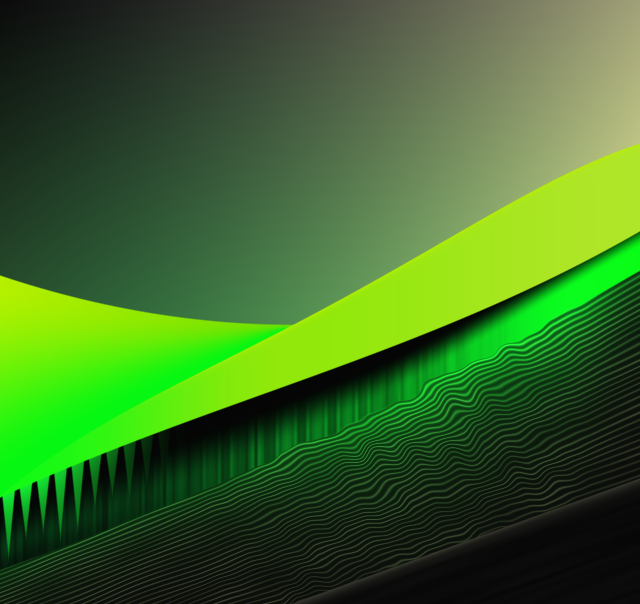
Reproduce this background procedurally as a Shadertoy shader.

```glsl
// Neon green dune ribbons under a dusky sky, above dark rippled sand.
#define RIPPLE_COUNT 30.0
#define RIPPLE_WARP 0.011
#define STREAK_COUNT 210.0
#define TOOTH_COUNT 37.0
#define TOOTH_LENGTH 0.105
#define RIM_WIDTH 0.004

const vec3 NEON = vec3(0.02, 0.97, 0.07);
const vec3 LIME = vec3(0.57, 0.91, 0.04);
const vec3 YELLOW = vec3(0.72, 0.94, 0.0);
const vec3 SAND = vec3(0.045, 0.048, 0.04);

float hash(vec2 p) {
    p = fract(p * vec2(0.1031, 0.1137));
    p += dot(p, p.yx + 33.33);
    return fract((p.x + p.y) * p.x * 7.31);
}

float noise(vec2 p) {
    vec2 i = floor(p), f = fract(p);
    f = f * f * (3.0 - 2.0 * f);
    return mix(mix(hash(i), hash(i + vec2(1, 0)), f.x),
               mix(hash(i + vec2(0, 1)), hash(i + vec2(1, 1)), f.x), f.y);
}

// Height of each contour across the canvas
float hillTop(float x) { return 0.544 + x * (-0.355 + 0.385 * x); }
float ribbonTop(float x) { return 0.178 + x * (0.903 + x * (-1.278 + x * (1.85 - 0.891 * x))); }
float ribbonBase(float x) { return 0.176 + x * (0.49 + x * (-0.268 + 0.219 * x)); }
float ridge(float x) { return 0.056 + x * (0.38 + 0.116 * x); }
float duneTop(float x) { return 0.382 * (x - 0.456); }

// Coverage below a contour, with a one pixel edge
float below(float edge, float y) {
    float px = 1.0 / iResolution.y;
    return smoothstep(-px, px, edge - y);
}

vec3 quadratic(vec3 a, vec3 b, vec3 c, float t) {
    return mix(mix(a, b, t), mix(b, c, t), t);
}

vec3 sky(vec2 p) {
    vec3 high = quadratic(vec3(0.04), vec3(0.2, 0.22, 0.22), vec3(0.63, 0.63, 0.47), p.x);
    vec3 low = quadratic(vec3(0.16, 0.31, 0.18), vec3(0.17, 0.53, 0.28),
                         vec3(0.88, 0.93, 0.57), p.x);
    return mix(low, high, clamp((p.y - 0.48) / 0.52, 0.0, 1.0));
}

vec3 hill(vec2 p) {
    float top = hillTop(p.x);
    float depth = clamp((top - p.y) / max(top - ribbonTop(p.x), 0.01), 0.0, 1.0);
    vec3 crest = mix(YELLOW, vec3(0.42, 0.88, 0.0), p.x / 0.456);
    return mix(crest, NEON, smoothstep(0.0, 0.95, depth));
}

vec3 ribbon(vec2 p) {
    vec3 c = mix(vec3(0.08, 0.98, 0.08), LIME, smoothstep(0.03, 0.45, p.x));
    c = mix(c, vec3(0.69, 0.9, 0.16), smoothstep(0.45, 1.0, p.x));
    float rim = exp(-max(ribbonTop(p.x) - p.y, 0.0) / RIM_WIDTH);
    return mix(c, YELLOW, rim * smoothstep(0.15, 0.5, p.x));
}

// Shadowed curtain with vertical streaks and tapering teeth
vec3 curtain(vec2 p) {
    float drop = ribbonBase(p.x) - p.y;
    float t = clamp(drop / (ribbonBase(p.x) - ridge(p.x)), 0.0, 1.0);
    float streak = noise(vec2(p.x * STREAK_COUNT, p.y * 4.0));
    float start = mix(0.2, -0.25, smoothstep(0.55, 1.0, p.x));
    float strength = 0.22 + 0.3 * smoothstep(0.2, 0.6, p.x) + 0.48 * smoothstep(0.55, 0.9, p.x);
    float glow = strength * smoothstep(start, start + 0.65, t);
    glow *= mix(0.55 + 0.75 * streak, 1.0, smoothstep(0.5, 0.85, p.x));
    glow *= 1.0 - 0.6 * smoothstep(0.6, 1.0, t) * (1.0 - smoothstep(0.0, 0.4, p.x));
    vec3 c = vec3(0.015, 0.02, 0.015) + glow * mix(vec3(0.06, 1.0, 0.35), NEON, p.x);

    float cell = p.x * TOOTH_COUNT;
    float size = TOOTH_LENGTH * (0.65 + 0.45 * hash(vec2(floor(cell), 5.0)));
    float halfWidth = 0.36 * (1.0 - drop / size);
    float tooth = smoothstep(-0.06, 0.06, halfWidth - abs(fract(cell) - 0.5));
    tooth *= (1.0 - smoothstep(0.04, 0.3, p.x)) * (1.0 - 0.6 * drop / size);
    return mix(c, vec3(0.08, 0.92, 0.2), clamp(tooth, 0.0, 1.0));
}

// Fine ripples that follow the ridge above and the dune below
vec3 ripples(vec2 p, float warp) {
    float depth = ridge(p.x) + warp - p.y;
    float s = depth / (ridge(p.x) - duneTop(p.x));
    float wobble = 0.9 * noise(vec2(p.x * 9.0, s * 7.0));
    float wave = 0.5 + 0.5 * cos(6.2832 * (s * RIPPLE_COUNT + wobble));
    float crest = pow(wave, 4.0);
    float reach = mix(0.045, 0.085, smoothstep(0.2, 0.7, p.x));
    float glow = exp(-max(depth, 0.0) / reach);
    glow *= 0.2 + 0.5 * smoothstep(0.2, 0.8, p.x);
    glow *= 1.0 - 0.55 * smoothstep(0.88, 1.0, p.x);
    vec3 c = SAND + glow * vec3(0.02, 1.0, 0.16) * (0.55 + 0.65 * wave);
    float patchy = 0.5 + 0.8 * noise(vec2(p.x * 14.0, s * 16.0));
    return c + crest * patchy * vec3(0.15, 0.16, 0.11);
}

vec3 dune(vec2 p) {
    float depth = max(duneTop(p.x) - p.y, 0.0);
    float grain = noise(vec2(p.x * 6.0, depth * 130.0));
    return vec3(0.025) + 0.022 * grain + vec3(0.2, 0.2, 0.16) * exp(-depth / 0.008);
}

void mainImage(out vec4 fragColor, in vec2 fragCoord) {
    vec2 p = fragCoord / iResolution.xy;
    float rough = smoothstep(0.28, 0.55, p.x) * (1.0 - smoothstep(0.78, 0.97, p.x));
    float warp = RIPPLE_WARP * rough * (2.0 * noise(vec2(p.x * 34.0 + p.y * 12.0, p.y * 24.0)) - 1.0);

    // Layers from back to front
    vec3 color = mix(sky(p), hill(p), below(hillTop(p.x), p.y) * step(p.x, 0.47));
    color = mix(color, ribbon(p), below(ribbonTop(p.x), p.y));
    color = mix(color, curtain(p), below(ribbonBase(p.x), p.y));
    color = mix(color, ripples(p, warp), below(ridge(p.x) + warp, p.y));
    color = mix(color, dune(p), below(duneTop(p.x), p.y));
    fragColor = vec4(color, 1.0);
}
```
